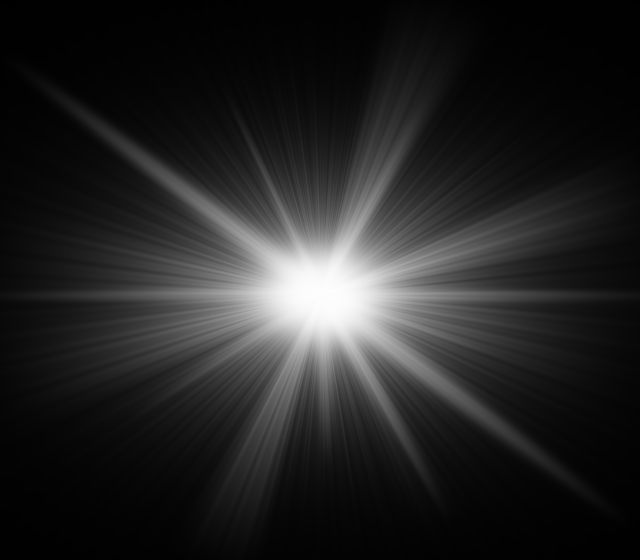
Reproduce this background procedurally as a WebGL 2 fragment shader.

```glsl
#version 300 es
precision highp float;
// A white starburst on black: an elliptical halo and hot core, crossed by
// tapering beams, broad angular fans and fine hashed streaks. All light is
// summed in units of the canvas height, then softly compressed to white.

uniform vec2 u_resolution;
out vec4 outColor;

const float TAU = 6.2831853;
const vec2 CENTER = vec2(0.503, 0.474);   // fraction of the canvas
const vec3 TINT = vec3(1.0);
const float HALO_GAIN = 1.9;
const float HALO_FALLOFF = 7.0;
const float HALO_SQUASH = 1.55;           // vertical falloff against horizontal
const float CORE_GAIN = 2.6;
const vec2 CORE_RADIUS = vec2(0.082, 0.062);
const float STREAK_COUNT = 260.0;
const float STREAK_GAIN = 0.15;

// Each entry: angle in degrees, length, width, strength.
const int BEAM_COUNT = 12;
const vec4 BEAMS[BEAM_COUNT] = vec4[BEAM_COUNT](
  vec4(143.0, 0.72, 0.023, 0.72),
  vec4(-36.8, 0.70, 0.023, 0.68),
  vec4(115.3, 0.42, 0.010, 0.42),
  vec4(180.3, 0.66, 0.014, 0.50),
  vec4(-0.3, 0.68, 0.014, 0.46),
  vec4(-60.3, 0.47, 0.016, 0.62),
  vec4(-88.0, 0.31, 0.018, 0.62),
  vec4(212.5, 0.42, 0.014, 0.34),
  vec4(-19.0, 0.34, 0.010, 0.34),
  vec4(62.0, 0.40, 0.020, 0.42),
  vec4(61.1, 0.62, 0.005, 0.10),
  vec4(38.2, 0.50, 0.004, 0.10)
);

// Here the width is the half angle in degrees.
const int FAN_COUNT = 7;
const vec4 FANS[FAN_COUNT] = vec4[FAN_COUNT](
  vec4(67.5, 0.60, 9.0, 0.40),
  vec4(248.0, 0.54, 8.0, 0.46),
  vec4(18.0, 0.64, 7.0, 0.46),
  vec4(194.0, 0.62, 9.0, 0.28),
  vec4(172.0, 0.60, 9.0, 0.20),
  vec4(-12.0, 0.56, 9.0, 0.16),
  vec4(-62.0, 0.48, 6.0, 0.14)
);

float hash(float n) {
  return fract(sin(n * 12.99 + 4.1) * 4375.85);
}

// Brightness along a ray, reaching zero at its tip.
float fade(float distanceOut, float rayLength) {
  return pow(clamp(1.0 - distanceOut / rayLength, 0.0, 1.0), 1.35);
}

// Narrow ray with a soft cross section that thins toward the tip.
float beam(vec2 p, vec4 ray) {
  float angle = radians(ray.x);
  vec2 axis = vec2(cos(angle), sin(angle));
  float along = dot(p, axis);
  float across = axis.x * p.y - axis.y * p.x;
  float width = ray.z * mix(1.0, 0.5, clamp(along / ray.y, 0.0, 1.0));
  float profile = exp(-across * across / (width * width));
  return ray.w * profile * fade(along, ray.y) * smoothstep(0.0, 0.05, along);
}

// Wedge of light, flat in the middle with soft angular edges.
float fan(float angle, float radius, vec4 ray) {
  float turn = mod(angle - radians(ray.x) + 0.5 * TAU, TAU) - 0.5 * TAU;
  float offset = turn / radians(ray.z);
  float square = offset * offset;
  return ray.w * exp(-square * square) * fade(radius, ray.y);
}

// One thin streak per angular cell, with random length and brightness.
float streaks(float angle, float radius) {
  float cell = angle / TAU * STREAK_COUNT;
  float id = floor(cell);
  float profile = 0.5 - 0.5 * cos(TAU * fract(cell));
  float reach = mix(0.28, 0.47, hash(id));
  float upright = pow(abs(sin(angle)), 6.0);
  return profile * hash(id + 71.0) * fade(radius, reach)
    * mix(0.25, 1.0, upright) * smoothstep(0.03, 0.14, radius);
}

// Layered sines with whole frequencies, so the ripple closes on itself.
float ripple(float angle) {
  return 0.5 * sin(angle * 97.0 + 2.0 * sin(angle * 13.0))
    + 0.3 * sin(angle * 181.0) + 0.2 * sin(angle * 43.0 + 1.0);
}

void main() {
  vec2 p = (gl_FragCoord.xy - CENTER * u_resolution) / u_resolution.y;
  float radius = length(p);
  float angle = mod(atan(p.y, p.x + 1e-6), TAU);

  // Halo and core
  float halo = HALO_GAIN * exp(-HALO_FALLOFF * length(p * vec2(1.0, HALO_SQUASH)));
  vec2 q = p / CORE_RADIUS;
  float core = CORE_GAIN * exp(-dot(q, q));

  // Rays
  float fans = 0.0;
  for (int i = 0; i < FAN_COUNT; i++) fans += fan(angle, radius, FANS[i]);
  float beams = 0.0;
  for (int i = 0; i < BEAM_COUNT; i++) beams += beam(p, BEAMS[i]);

  float grain = 1.0 + 0.16 * ripple(angle) * smoothstep(0.04, 0.2, radius);
  float light = core + beams + (halo + fans) * grain
    + STREAK_GAIN * streaks(angle, radius);
  outColor = vec4(TINT * (1.0 - exp(-light)), 1.0);
}
```
